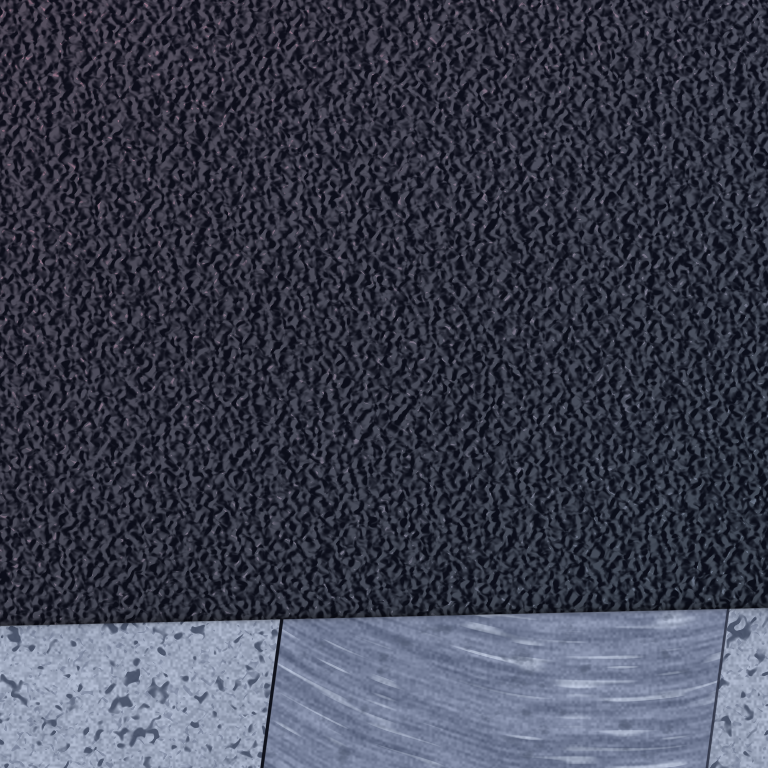
Reproduce this texture procedurally as a WebGL 1 fragment shader.

```glsl
precision highp float;
// Dark pebbled fabric above a strip of pale stone slabs.
// The fabric is embossed value noise; the slabs are speckled granite around
// one veined slab whose streaks follow a shallow parabolic bowl.

#define EDGE_LEFT 0.185
#define EDGE_SLOPE 0.0235
#define JOINT_A 0.341
#define JOINT_B 0.9205
#define JOINT_LEAN 0.134
#define GRAIN_SCALE 178.0
#define GRAIN_RELIEF 1.35
#define SPECK_SCALE 125.0
#define VEIN_BOWL 0.72
#define VEIN_CENTER 0.78

uniform vec2 u_resolution;

float hash(vec2 p) {
  vec3 q = fract(vec3(p.xyx) * 0.1031);
  q += dot(q, q.yzx + 33.33);
  return fract((q.x + q.y) * q.z);
}

float noise(vec2 p) {
  vec2 cell = floor(p);
  vec2 f = fract(p);
  f = f * f * (3.0 - 2.0 * f);
  float low = mix(hash(cell), hash(cell + vec2(1.0, 0.0)), f.x);
  float high = mix(hash(cell + vec2(0.0, 1.0)), hash(cell + vec2(1.0, 1.0)), f.x);
  return mix(low, high, f.y);
}

float fbm(vec2 p) {
  float sum = 0.0;
  float gain = 0.5;
  for (int i = 0; i < 4; i++) {
    sum += gain * noise(p);
    p = mat2(1.6, 1.2, -1.2, 1.6) * p + 17.0;
    gain *= 0.5;
  }
  return sum / 0.9375;
}

vec3 fabric(vec2 uv) {
  // Emboss: height difference along the light direction
  vec2 p = mat2(0.8, 0.6, -0.6, 0.8) * uv * GRAIN_SCALE + 240.0;
  p += 0.9 * vec2(noise(p * 0.6 + 70.0), noise(p * 0.6 + 130.0));
  float relief = noise(p) - noise(p + vec2(0.75, 0.35));
  float fine = noise(p * 1.9 + 9.0) - 0.5;
  float shade = 0.49 + GRAIN_RELIEF * relief + 0.5 * fine;
  vec3 color = mix(vec3(0.045, 0.053, 0.098), vec3(0.288, 0.300, 0.354),
                   smoothstep(-0.05, 1.05, shade));

  // Warm upper left, cool lower right, slightly dim towards the bottom
  float warmth = clamp(0.5 + 0.7 * (uv.y - 0.6) - 0.6 * (uv.x - 0.4), 0.0, 1.0);
  color *= mix(vec3(0.95, 1.02, 1.02), vec3(1.10, 0.98, 0.99), warmth);
  color *= 0.93 + 0.12 * uv.y + 0.08 * (fbm(uv * 5.0) - 0.5);

  // Sparse bright fibres, rosy where the fabric is warm
  float glint = smoothstep(0.78, 0.98, noise(p * 1.2 + 211.0));
  glint *= smoothstep(0.45, 0.9, shade);
  vec3 glintColor = mix(vec3(0.15, 0.16, 0.18), vec3(0.26, 0.13, 0.15), warmth);
  return color + glint * glintColor;
}

vec3 granite(vec2 uv) {
  vec2 p = mat2(0.8, 0.6, -0.6, 0.8) * uv * SPECK_SCALE + 20.0;
  p += 0.8 * vec2(noise(p * 0.9 + 31.0), noise(p * 0.9 + 57.0));
  float cluster = noise(uv * 28.0 + 5.0);
  float specks = smoothstep(0.70, 0.90, noise(p * vec2(1.0, 0.8)) + 0.22 * (cluster - 0.5));
  float flecks = smoothstep(0.68, 0.92, noise(p * 1.7 + 60.0));
  float grain = noise(uv * 300.0) - 0.5;
  vec3 color = vec3(0.605, 0.645, 0.73) + 0.16 * grain;
  color += 0.10 * (fbm(uv * 18.0) - 0.5);
  color = mix(color, vec3(0.40, 0.44, 0.54), 0.55 * flecks);
  return mix(color, vec3(0.24, 0.28, 0.37), 0.85 * specks);
}

vec3 veined(vec2 uv) {
  // Across-vein coordinate bends along the bowl
  float dx = uv.x - VEIN_CENTER;
  float across = uv.y - VEIN_BOWL * dx * dx + 0.012 * (noise(uv * 9.0) - 0.5);
  float broad = noise(vec2(uv.x * 8.0, across * 75.0) + 11.0) - 0.5;
  float thin = noise(vec2(uv.x * 24.0, across * 240.0) + 37.0) - 0.5;
  float bright = smoothstep(0.72, 0.96, noise(vec2(uv.x * 16.0, across * 165.0) + 83.0));
  vec3 color = vec3(0.455, 0.495, 0.600);
  color += 0.10 * broad + 0.13 * thin + 0.10 * (noise(uv * 280.0) - 0.5);
  color += bright * vec3(0.18, 0.18, 0.16);
  float smudge = smoothstep(0.62, 0.85, fbm(uv * vec2(38.0, 55.0) + 3.0));
  return mix(color, vec3(0.29, 0.33, 0.42), 0.6 * smudge);
}

float seam(float d, float halfWidth, float px) {
  return 1.0 - smoothstep(halfWidth - px, halfWidth + px, abs(d));
}

void main() {
  vec2 uv = gl_FragCoord.xy / u_resolution;
  float px = 0.75 / min(u_resolution.x, u_resolution.y);

  // Slabs and their leaning joints
  float fromA = uv.x - JOINT_A - JOINT_LEAN * uv.y;
  float fromB = uv.x - JOINT_B - JOINT_LEAN * uv.y;
  float middle = smoothstep(-px, px, fromA) * (1.0 - smoothstep(-px, px, fromB));
  vec3 stone = mix(granite(uv), veined(uv), middle);
  stone = mix(stone, vec3(0.06, 0.07, 0.11), seam(fromA, 0.0021, px));
  stone = mix(stone, vec3(0.16, 0.18, 0.25), 0.85 * seam(fromB, 0.0017, px));

  // Fabric edge with a narrow contact shadow on both sides
  float above = uv.y - EDGE_LEFT - EDGE_SLOPE * uv.x;
  stone *= 1.0 - 0.25 * exp(min(above, 0.0) / 0.003);
  vec3 cloth = fabric(uv) * (1.0 - 0.4 * exp(-max(above, 0.0) / 0.006));
  gl_FragColor = vec4(mix(stone, cloth, smoothstep(-px, px, above)), 1.0);
}
```
